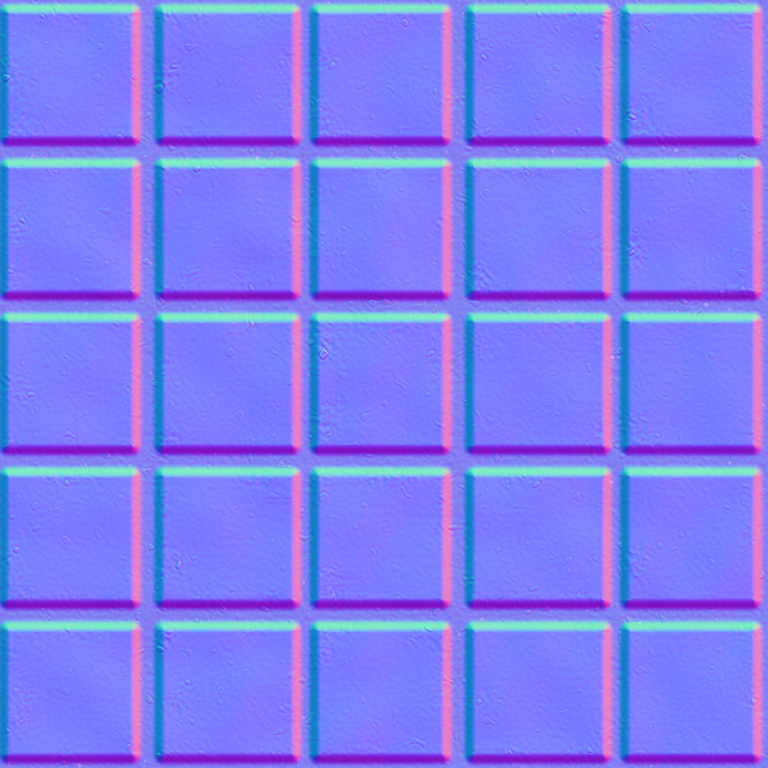
This texture map is drawn by a WebGL 1 fragment shader. Its source:

```glsl
precision highp float;

uniform vec2 u_resolution;

#define PITCH vec2(0.2022, 0.2010)
#define FIRST_MIN vec2(0.0039, 0.0104)
#define FIRST_MAX vec2(0.1784, 0.1849)
#define ODD_EXTRA 0.0065
#define GROUT_SPLIT 0.0107
#define CORNER 0.007
#define BEVEL_WIDTH 0.0104
#define BEVEL_SLOPE 1.65
#define GRAIN_SLOPE 0.035
#define WEAR_SLOPE 0.13
#define GROUT_SLOPE 0.10
#define GROUT_COLOR vec3(0.53, 0.51, 0.92)

vec2 hash2(vec2 p) {
  vec3 q = fract(p.xyx * vec3(0.1031, 0.1030, 0.0973));
  q += dot(q, q.yzx + 33.33);
  return fract((q.xx + q.yz) * q.zy) * 2.0 - 1.0;
}

float gradientNoise(vec2 p) {
  vec2 i = floor(p);
  vec2 f = p - i;
  vec2 u = f * f * f * (f * (f * 6.0 - 15.0) + 10.0);
  float a = dot(hash2(i), f);
  float b = dot(hash2(i + vec2(1.0, 0.0)), f - vec2(1.0, 0.0));
  float c = dot(hash2(i + vec2(0.0, 1.0)), f - vec2(0.0, 1.0));
  float d = dot(hash2(i + 1.0), f - 1.0);
  return mix(mix(a, b, u.x), mix(c, d, u.x), u.y);
}

// Fine surface relief, scaled so its slope is near one
float grainHeight(vec2 p) {
  float fine = gradientNoise(p * 170.0 + 7.0) / 170.0;
  float coarse = gradientNoise(p * 75.0 + 31.0);
  float wrinkle = abs(coarse) / 75.0;
  float pit = smoothstep(0.28, 0.5, coarse) / 75.0;
  return fine + wrinkle - pit;
}

float broadHeight(vec2 p) {
  return gradientNoise(p * 11.0 + 3.0) / 11.0;
}

vec2 grainSlope(vec2 p) {
  vec2 e = vec2(0.001, 0.0);
  float h = grainHeight(p);
  return (vec2(grainHeight(p + e.xy), grainHeight(p + e.yx)) - h) / e.x;
}

vec2 broadSlope(vec2 p) {
  vec2 e = vec2(0.004, 0.0);
  float h = broadHeight(p);
  return (vec2(broadHeight(p + e.xy), broadHeight(p + e.yx)) - h) / e.x;
}

// Signed distance to a rounded box, with its outward direction in yz
vec3 roundedBox(vec2 p, vec2 halfSize) {
  vec2 q = abs(p) - halfSize + CORNER;
  float inner = max(q.x, q.y);
  float dist = length(max(q, 0.0)) + min(inner, 0.0) - CORNER;
  vec2 axis = q.x > q.y ? vec2(1.0, 0.0) : vec2(0.0, 1.0);
  vec2 outward = inner > 0.0 ? normalize(max(q, 0.0)) : axis;
  return vec3(dist, outward * vec2(p.x < 0.0 ? -1.0 : 1.0, p.y < 0.0 ? -1.0 : 1.0));
}

void main() {
  vec2 uv = gl_FragCoord.xy / u_resolution;
  vec2 p = vec2(uv.x, 1.0 - uv.y);

  // Tile bounds: rows count downwards, odd columns are wider
  vec2 cell = floor((p - FIRST_MIN + GROUT_SPLIT) / PITCH);
  vec2 lower = FIRST_MIN + cell * PITCH;
  vec2 upper = FIRST_MAX + cell * PITCH;
  upper.x += ODD_EXTRA * mod(cell.x, 2.0);
  vec2 halfSize = 0.5 * (upper - lower);
  vec2 local = p - 0.5 * (lower + upper);

  vec3 box = roundedBox(local, halfSize);
  float dist = box.x;
  vec2 outward = vec2(box.y, -box.z);
  float bevel = 1.0 - smoothstep(0.0, BEVEL_WIDTH, abs(dist));
  float grout = smoothstep(0.0, 0.006, dist);

  // Wear gathers in patches along the rim and the left side
  float rim = smoothstep(-0.035, -0.004, dist);
  float left = 1.0 - smoothstep(-1.0, -0.35, local.x / halfSize.x);
  float patches = smoothstep(-0.1, 0.35, gradientNoise(p * 17.0 + 50.0));
  float wear = patches * max(0.6 * rim, left) * (1.0 - grout);

  // Sum of slopes gives the normal
  float roughness = GRAIN_SLOPE + WEAR_SLOPE * wear + GROUT_SLOPE * grout;
  vec2 slope = outward * bevel * BEVEL_SLOPE;
  slope += grainSlope(uv) * roughness;
  slope += broadSlope(uv) * 0.05;
  slope += hash2(cell + 12.0) * 0.012 - 0.02;
  vec3 color = normalize(vec3(slope, 1.0)) * 0.5 + 0.5;

  // Duller grout with a few bright specks
  color = mix(color, GROUT_COLOR, 0.55 * grout * (1.0 - bevel));
  float speck = smoothstep(0.38, 0.55, gradientNoise(uv * 130.0 + 90.0));
  color += vec3(0.18, 0.10, 0.0) * speck * grout;

  gl_FragColor = vec4(clamp(color, 0.0, 1.0), 1.0);
}
```
